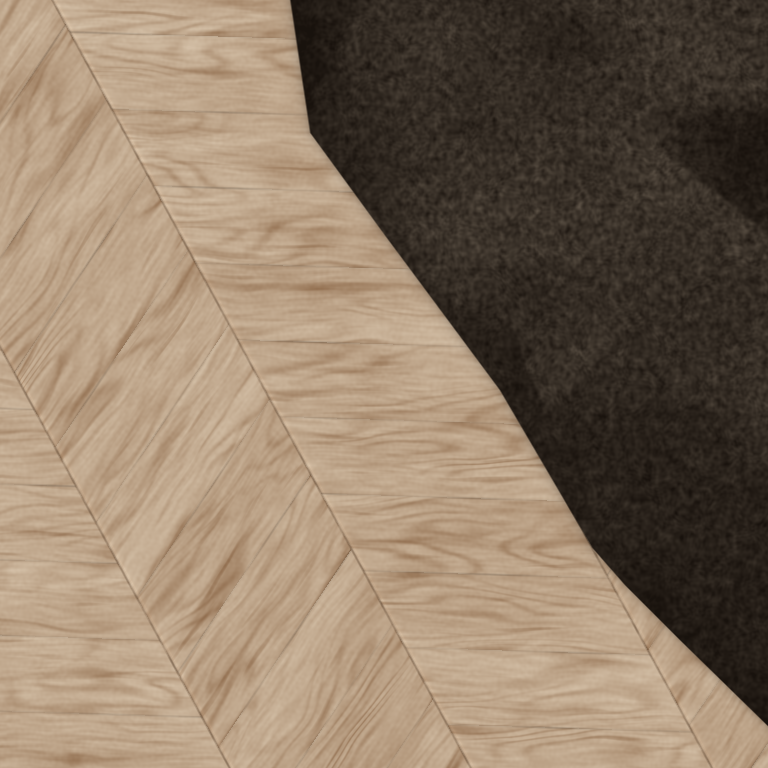
Write a Shadertoy shader that draws this texture.

```glsl
#define BAND_WIDTH 0.314
#define BAND_START 0.068
#define BAND_SLANT 0.545
#define PLANK_WIDTH 0.0985
#define DIAGONAL_ANGLE 0.98
#define GRAIN_CONTRAST 1.0
#define PILE_SCALE 105.0
#define PILE_DEPTH 0.62
#define WOOD_LIGHT vec3(0.80, 0.715, 0.615)
#define WOOD_DARK vec3(0.54, 0.395, 0.27)
#define RUG_LIGHT vec3(0.34, 0.30, 0.255)
#define RUG_DARK vec3(0.095, 0.07, 0.05)

vec2 hash2(vec2 p) {
    p = vec2(dot(p, vec2(127.1, 311.7)), dot(p, vec2(269.5, 183.3)));
    return fract(sin(p) * 43758.55);
}

// Gradient noise, roughly -0.7 to 0.7
float noise(vec2 p) {
    vec2 i = floor(p), f = fract(p);
    vec2 u = f * f * f * (f * (f * 6.0 - 15.0) + 10.0);
    vec2 e = vec2(1.0, 0.0);
    float a = dot(hash2(i) * 2.0 - 1.0, f);
    float b = dot(hash2(i + e.xy) * 2.0 - 1.0, f - e.xy);
    float c = dot(hash2(i + e.yx) * 2.0 - 1.0, f - e.yx);
    float d = dot(hash2(i + e.xx) * 2.0 - 1.0, f - e.xx);
    return mix(mix(a, b, u.x), mix(c, d, u.x), u.y);
}

float fbm(vec2 p) {
    float sum = 0.0, amp = 0.6;
    for (int i = 0; i < 4; i++) {
        sum += amp * noise(p);
        p = mat2(1.6, 1.2, -1.2, 1.6) * p + 7.3;
        amp *= 0.55;
    }
    return sum;
}

// Signed distance to the line a-b, positive on its left
float side(vec2 p, vec2 a, vec2 b) {
    vec2 d = normalize(b - a);
    return dot(p - a, vec2(-d.y, d.x));
}

// Left border of the rug at a given height
float rugBorder(float y) {
    vec2 v[8] = vec2[8](vec2(0.378, 1.0), vec2(0.404, 0.827), vec2(0.501, 0.694),
        vec2(0.651, 0.492), vec2(0.771, 0.287), vec2(0.814, 0.238),
        vec2(0.885, 0.167), vec2(1.02, 0.035));
    float x = v[0].x;
    for (int i = 0; i < 7; i++)
        x += (v[i + 1].x - v[i].x) * clamp((v[i].y - y) / (v[i].y - v[i + 1].y), 0.0, 1.0);
    return x;
}

vec3 woodFloor(vec2 p, float px) {
    // Slanted bands alternate between level and diagonal planks
    float t = (p.x - BAND_SLANT * (1.0 - p.y) - BAND_START) / BAND_WIDTH;
    float band = floor(t);
    bool level = mod(band, 2.0) < 0.5;
    float angle = level ? -0.03 : DIAGONAL_ANGLE;
    vec2 along = vec2(cos(angle), sin(angle));
    vec2 g = vec2(dot(p, along), dot(p, vec2(-along.y, along.x)));
    float row = (g.y - 0.074) / PLANK_WIDTH;
    vec2 seed = hash2(vec2(floor(row), band + 9.0));
    vec2 q = g + seed * 17.0;

    // Growth rings, dark streaks and fine fibres
    q.y += 0.016 * noise(q * vec2(6.0, 10.0)) + 0.004 * noise(q * vec2(17.0, 30.0));
    float field = noise(q * vec2(3.0, 14.0)) + 0.22 * noise(q * vec2(8.0, 38.0));
    float ring = pow(0.5 + 0.5 * sin(field * 42.0 + q.y * 40.0), 2.5);
    float ringFade = smoothstep(-0.35, 0.35, noise(q * vec2(4.0, 18.0) + 11.0));
    float streak = smoothstep(0.10, 0.50, noise(q * vec2(5.0, 48.0) + 3.0));
    float vein = smoothstep(0.20, 0.50, noise(q * vec2(9.0, 100.0) + 47.0));
    float fibre = noise(q * vec2(26.0, 190.0));
    float broad = noise(q * vec2(2.5, 15.0) + 31.0);
    float shade = 0.08 + 0.30 * ring * ringFade + 0.36 * streak + 0.26 * vein
                + 0.24 * fibre + 0.30 * broad + 0.08 * (seed.x - 0.5);
    shade += 0.10 * noise(p * 170.0);
    shade += 0.10 * exp(-dot(p - vec2(0.6, 0.28), p - vec2(0.6, 0.28)) / 0.05);
    shade += level ? 0.0 : 0.04;
    vec3 col = mix(WOOD_LIGHT, WOOD_DARK, clamp(shade * GRAIN_CONTRAST + 0.05, -0.1, 1.0));

    // Faint plank joints, then the long seams with a worn lip
    float joint = abs(fract(row + 0.5) - 0.5) * PLANK_WIDTH;
    float jointWear = 0.05 + 0.10 * smoothstep(-0.2, 0.4, noise(g * vec2(9.0, 14.0)));
    col *= 1.0 - jointWear * (1.0 - smoothstep(0.0, 0.0012 + px, joint));
    float seam = (fract(t + 0.5) - 0.5) * BAND_WIDTH * 0.88;
    float seamWear = 0.36 + 0.35 * noise(p * 55.0);
    col *= 1.0 + 0.06 * exp(-abs(seam - 0.004) / 0.002);
    col = mix(col, WOOD_DARK * 0.62, seamWear * (1.0 - smoothstep(0.0, 0.0013 + px, abs(seam))));
    return col;
}

vec3 rug(vec2 p, float inset) {
    // Broad patches of sheen and shadow: x, y, radius, amount
    vec4 patches[8] = vec4[8](vec4(0.59, 0.71, 0.10, 0.20), vec4(0.89, 0.96, 0.12, 0.20),
        vec4(0.81, 0.74, 0.12, 0.15), vec4(0.98, 0.52, 0.08, 0.17),
        vec4(0.56, 0.93, 0.08, 0.12), vec4(0.88, 0.38, 0.14, -0.08),
        vec4(0.96, 0.20, 0.15, -0.18), vec4(0.73, 0.95, 0.05, -0.10));
    float light = 0.38;
    for (int i = 0; i < 8; i++) {
        vec2 d = (p - patches[i].xy) / patches[i].z;
        light += patches[i].w * exp(-dot(d, d));
    }

    // Creased facets
    float crease = side(p, vec2(0.77, 0.875), vec2(1.0, 0.69));
    float hollow = smoothstep(0.0, 0.008, crease) * smoothstep(0.875, 0.845, p.y)
                 * smoothstep(0.83, 0.90, p.x);
    float ridge = exp(-abs(crease + 0.02) / 0.03) * smoothstep(0.75, 0.82, p.x);
    float fold = smoothstep(-0.01, 0.02, side(p, vec2(0.40, 0.82), vec2(0.475, 1.0)));
    float facet = smoothstep(0.0, 0.008, side(p, vec2(0.71, 0.453), vec2(0.83, 0.577)))
                * smoothstep(0.0, 0.008, side(p, vec2(0.67, 0.55), vec2(0.71, 0.453)))
                * smoothstep(0.64, 0.52, p.y);
    light += 0.10 * ridge + 0.16 * facet - 0.28 * hollow - 0.18 * fold;
    light -= 0.18 * exp(-inset / 0.04);

    // Brushed pile: clumps, then short curled tufts
    vec2 warp = vec2(noise(p * 24.0), noise(p * 24.0 + 19.0)) * 0.010;
    light += 0.26 * fbm(p * 8.0 + 4.0) + 0.16 * noise(p * 38.0);
    float tufts = noise((p + warp) * PILE_SCALE * vec2(1.0, 0.8))
                + 0.7 * noise((p - warp) * PILE_SCALE * 1.8 + 5.0);
    light += PILE_DEPTH * tufts * (0.3 + max(light, 0.0));
    return mix(RUG_DARK, RUG_LIGHT, clamp(light, 0.0, 1.15));
}

void mainImage(out vec4 fragColor, in vec2 fragCoord) {
    vec2 p = fragCoord / iResolution.xy;
    float px = 1.0 / iResolution.y;
    float inset = (p.x - rugBorder(p.y)) * 0.8;
    vec3 col = woodFloor(p, px);
    col *= 1.0 - 0.18 * exp(-max(-inset, 0.0) / 0.005);
    col = mix(col, rug(p, max(inset, 0.0)), smoothstep(-px, px, inset));
    fragColor = vec4(col, 1.0);
}
```
